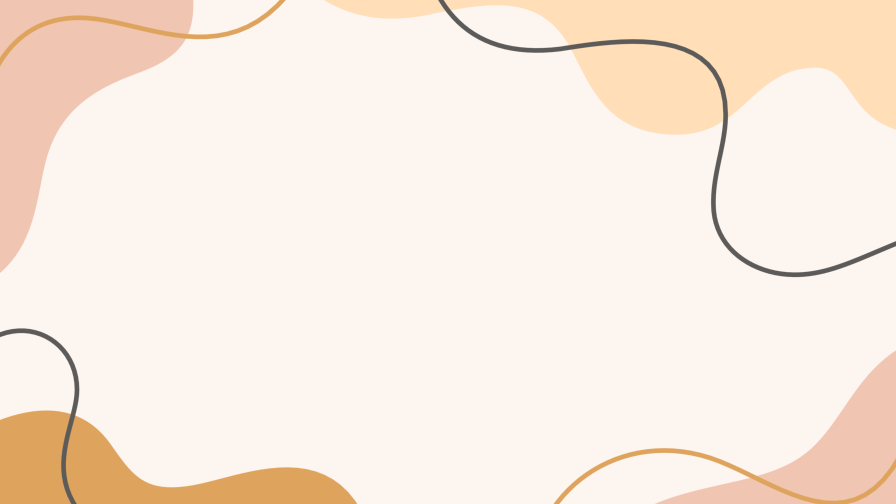
This background is drawn by a WebGL 1 fragment shader. Its source:

```glsl
precision highp float;
// Flat organic background: soft blobs in the corners of a cream sheet,
// crossed by thin wavy ribbons. Every outline is a chain of cubic Beziers
// walked in short segments, giving distance and inside/outside parity.

uniform vec2 u_resolution;

const vec2 SHEET = vec2(7.68, 4.32);      // sheet size, y runs downwards
const float DOWN = 1.0;                   // parity ray directions
const float UP = -1.0;
const vec2 START = vec2(100.0, 1.0);      // far away, outside
const int STEPS = 20;

const vec3 CREAM = vec3(0.992, 0.961, 0.937);
const vec3 PEACH = vec3(1.0, 0.871, 0.722);
const vec3 PINK = vec3(0.941, 0.773, 0.694);
const vec3 GOLD = vec3(0.871, 0.639, 0.361);
const vec3 CHARCOAL = vec3(0.36, 0.355, 0.35);

vec2 cubic(vec2 a, vec2 b, vec2 c, vec2 d, float t) {
  float s = 1.0 - t;
  return s * s * (s * a + 3.0 * t * b) + t * t * (3.0 * s * c + t * d);
}

// Extends a trace (distance, side) by one Bezier; side flips at each
// crossing of the vertical ray that leaves p.
vec2 bezier(vec2 trace, vec2 p, float ray, vec2 a, vec2 b, vec2 c, vec2 d) {
  vec2 from = a;
  for (int i = 1; i <= STEPS; i++) {
    vec2 to = cubic(a, b, c, d, float(i) / float(STEPS));
    vec2 edge = to - from;
    vec2 rel = p - from;
    float h = clamp(dot(rel, edge) / dot(edge, edge), 0.0, 1.0);
    trace.x = min(trace.x, length(rel - h * edge));
    if ((from.x > p.x) != (to.x > p.x)) {
      float gap = edge.y * rel.x / edge.x - rel.y;
      if (gap * ray > 0.0) trace.y = -trace.y;
    }
    from = to;
  }
  return trace;
}

vec3 paint(vec3 base, vec3 ink, float dist, float pixel) {
  return mix(ink, base, smoothstep(-0.75 * pixel, 0.75 * pixel, dist));
}

vec3 fill(vec3 base, vec3 ink, vec2 trace, float pixel) {
  return paint(base, ink, trace.x * trace.y, pixel);
}

vec3 stroke(vec3 base, vec3 ink, vec2 trace, float pixel) {
  return paint(base, ink, trace.x - 0.02, pixel);
}

// Blobs
vec2 topLeftBlob(vec2 p) {
  vec2 t = bezier(START, p, DOWN, vec2(1.65, -0.1), vec2(1.69, 0.3), vec2(1.57, 0.48), vec2(1.2, 0.62));
  t = bezier(t, p, DOWN, vec2(1.2, 0.62), vec2(0.9, 0.73), vec2(0.55, 0.88), vec2(0.41, 1.32));
  return bezier(t, p, DOWN, vec2(0.41, 1.32), vec2(0.31, 1.64), vec2(0.33, 2.1), vec2(-0.05, 2.38));
}

vec2 topRightBlob(vec2 p) {
  vec2 t = bezier(START, p, DOWN, vec2(2.7, -0.05), vec2(3.0, 0.16), vec2(3.32, 0.21), vec2(3.75, 0.11));
  t = bezier(t, p, DOWN, vec2(3.75, 0.11), vec2(4.25, 0.01), vec2(4.62, -0.02), vec2(4.86, 0.36));
  t = bezier(t, p, DOWN, vec2(4.86, 0.36), vec2(5.04, 0.66), vec2(5.15, 1.155), vec2(5.8, 1.155));
  t = bezier(t, p, DOWN, vec2(5.8, 1.155), vec2(6.38, 1.155), vec2(6.45, 0.58), vec2(6.99, 0.58));
  return bezier(t, p, DOWN, vec2(6.99, 0.58), vec2(7.32, 0.58), vec2(7.25, 1.02), vec2(7.75, 1.13));
}

vec2 bottomLeftBlob(vec2 p) {
  vec2 t = bezier(START, p, UP, vec2(-0.1, 3.64), vec2(0.35, 3.44), vec2(0.72, 3.48), vec2(0.95, 3.81));
  t = bezier(t, p, UP, vec2(0.95, 3.81), vec2(1.14, 4.08), vec2(1.24, 4.23), vec2(1.65, 4.16));
  return bezier(t, p, UP, vec2(1.65, 4.16), vec2(2.05, 4.09), vec2(2.75, 3.75), vec2(3.1, 4.38));
}

vec2 bottomRightBlob(vec2 p) {
  vec2 t = bezier(START, p, UP, vec2(5.5, 4.37), vec2(6.0, 4.12), vec2(6.55, 4.16), vec2(6.9, 3.89));
  return bezier(t, p, UP, vec2(6.9, 3.89), vec2(7.22, 3.64), vec2(7.32, 3.2), vec2(7.75, 2.96));
}

// Ribbons
vec2 goldRibbons(vec2 p) {
  vec2 t = bezier(START, p, UP, vec2(-0.05, 0.62), vec2(0.12, 0.28), vec2(0.4, 0.13), vec2(0.75, 0.155));
  t = bezier(t, p, UP, vec2(0.75, 0.155), vec2(1.25, 0.19), vec2(1.92, 0.6), vec2(2.46, -0.04));
  t = bezier(t, p, UP, vec2(4.74, 4.36), vec2(5.0, 3.98), vec2(5.48, 3.77), vec2(6.0, 3.9));
  return bezier(t, p, UP, vec2(6.0, 3.9), vec2(6.55, 4.03), vec2(7.25, 4.76), vec2(7.72, 3.9));
}

vec2 charcoalRibbons(vec2 p) {
  vec2 t = bezier(START, p, UP, vec2(3.75, -0.05), vec2(3.95, 0.32), vec2(4.3, 0.48), vec2(4.8, 0.42));
  t = bezier(t, p, UP, vec2(4.8, 0.42), vec2(5.3, 0.34), vec2(6.22, 0.2), vec2(6.22, 0.98));
  t = bezier(t, p, UP, vec2(6.22, 0.98), vec2(6.22, 1.24), vec2(6.11, 1.48), vec2(6.115, 1.75));
  t = bezier(t, p, UP, vec2(6.115, 1.75), vec2(6.115, 2.13), vec2(6.45, 2.35), vec2(6.8, 2.355));
  t = bezier(t, p, UP, vec2(6.8, 2.355), vec2(7.1, 2.36), vec2(7.35, 2.22), vec2(7.75, 2.06));
  t = bezier(t, p, UP, vec2(-0.05, 2.89), vec2(0.3, 2.72), vec2(0.66, 2.96), vec2(0.66, 3.34));
  return bezier(t, p, UP, vec2(0.66, 3.34), vec2(0.66, 3.62), vec2(0.4, 3.98), vec2(0.66, 4.36));
}

void main() {
  vec2 uv = gl_FragCoord.xy / u_resolution;
  vec2 p = vec2(uv.x, 1.0 - uv.y) * SHEET;
  float pixel = SHEET.y / u_resolution.y;

  vec3 color = fill(CREAM, PINK, topLeftBlob(p), pixel);
  color = fill(color, PEACH, topRightBlob(p), pixel);
  color = fill(color, GOLD, bottomLeftBlob(p), pixel);
  color = fill(color, PINK, bottomRightBlob(p), pixel);
  color = stroke(color, GOLD, goldRibbons(p), pixel);
  color = stroke(color, CHARCOAL, charcoalRibbons(p), pixel);
  gl_FragColor = vec4(color, 1.0);
}
```
